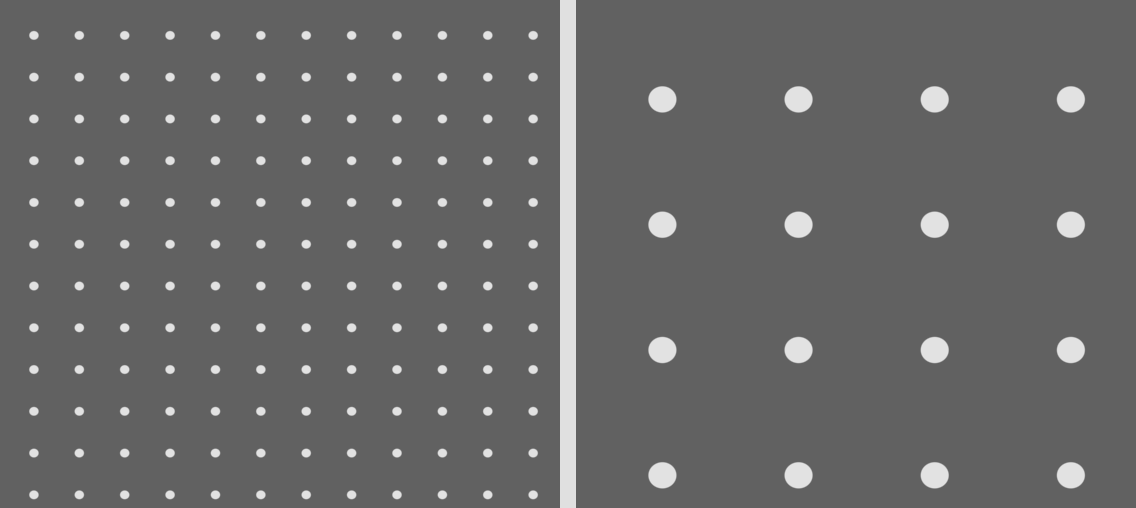
Left, the full canvas; right, a detail of the centre.
Write a Shadertoy shader that draws this pattern.

```glsl
// A regular grid of small pale dots, twelve across and twelve down, on flat grey.
// Space is folded into one cell around each dot centre, and a slightly wide
// ellipse is drawn there from its approximate signed distance.

const vec3 GROUND_GREY = vec3(0.38);
const vec3 DOT_WHITE = vec3(0.885);

// Lengths are in units of the canvas height.
const vec2 FIRST_DOT = vec2(0.0668, 0.0259);   // centre of the lower left dot
const vec2 DOT_PITCH = vec2(0.08934, 0.08222); // spacing across and up
const vec2 DOT_RADII = vec2(0.0092, 0.0086);

// Offset from the nearest point of a grid.
vec2 repeatAround(vec2 p, vec2 origin, vec2 pitch) {
    vec2 cell = (p - origin) / pitch;
    return (fract(cell + 0.5) - 0.5) * pitch;
}

// Approximate signed distance to an ellipse, accurate near its edge.
float ellipseDistance(vec2 p, vec2 radii) {
    float level = length(p / radii);
    float slope = length(p / (radii * radii));
    return level * (level - 1.0) / max(slope, 1e-4);
}

// Coverage of a shape, softened over the given width.
float coverage(float dist, float softness) {
    return 1.0 - smoothstep(-softness, softness, dist);
}

void mainImage(out vec4 fragColor, in vec2 fragCoord) {
    vec2 p = fragCoord / iResolution.y;
    float softness = 0.9 / iResolution.y;

    // Dot grid
    vec2 local = repeatAround(p, FIRST_DOT, DOT_PITCH);
    float dot_mask = coverage(ellipseDistance(local, DOT_RADII), softness);

    fragColor = vec4(mix(GROUND_GREY, DOT_WHITE, dot_mask), 1.0);
}
```
